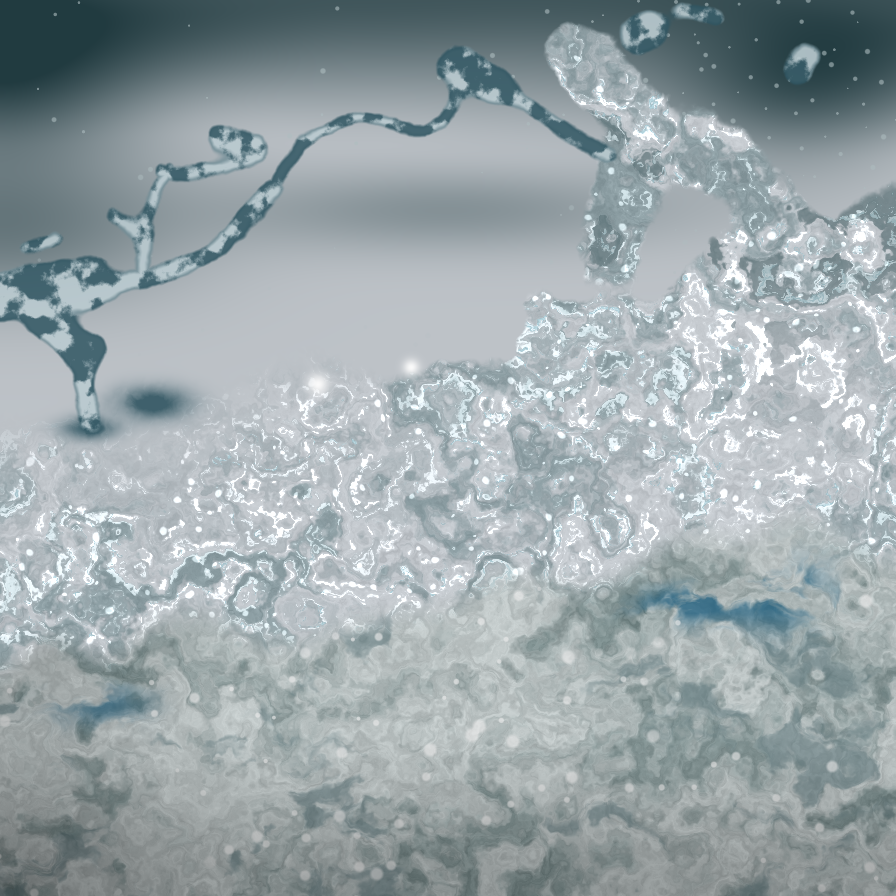
Reproduce this texture procedurally as a WebGL 2 fragment shader.

```glsl
#version 300 es
precision highp float;
uniform vec2 u_resolution;
out vec4 fragColor;

float hash(vec2 p) {
  vec3 q = fract(p.xyx * .1031);
  q += dot(q, q.yzx + 33.33);
  return fract((q.x + q.y) * q.z);
}
float noise(vec2 p) {
  vec2 i = floor(p), f = fract(p);
  f *= f * (3. - 2. * f);
  return mix(mix(hash(i), hash(i + vec2(1, 0)), f.x),
             mix(hash(i + vec2(0, 1)), hash(i + 1.), f.x), f.y);
}
float fbm(vec2 p) {
  float sum = 0., amp = .5;
  for (int i = 0; i < 5; i++, amp *= .5) {
    sum += amp * noise(p);
    p = mat2(1.6, 1.2, -1.2, 1.6) * p + 17.3;
  }
  return sum;
}
float glow(vec2 p, float x, float y, float w, float h) {
  vec2 d = (p - vec2(x, y)) / vec2(w, h);
  return exp(-dot(d, d));
}
float capsule(vec2 p, vec2 a, vec2 b, float r) {
  vec2 d = b - a;
  return length(p - a - d * clamp(dot(p - a, d) / dot(d, d), 0., 1.)) - r;
}
// Smoothly joins a capsule to a shape
void join(inout float d, vec2 p, float ax, float ay, float bx, float by, float r) {
  float e = capsule(p, vec2(ax, ay), vec2(bx, by), r);
  float h = max(.02 - abs(d - e), 0.);
  d = min(d, e) - h * h * 12.;
}
// Quadratic curve split into short capsules
float strand(vec2 p, vec2 a, vec2 b, vec2 c, float r) {
  float d = 1.;
  vec2 last = a;
  for (int i = 1; i < 8; i++) {
    float t = float(i) / 7.;
    vec2 next = mix(mix(a, b, t), mix(b, c, t), t);
    d = min(d, capsule(p, last, next, r));
    last = next;
  }
  return d;
}
// Soft discs scattered over a grid
float sparkles(vec2 p, float cells, float radius, float share) {
  vec2 g = p * cells, id = floor(g);
  float sum = 0.;
  for (int k = 0; k < 9; k++) {
    vec2 cell = id + vec2(k % 3, k / 3) - 1.;
    vec2 c = cell + vec2(hash(cell + 41.), hash(cell + 93.));
    float r = radius * (.4 + hash(cell + 7.));
    sum += step(hash(cell + cells), share) * (1. - smoothstep(r * .5, r, length(g - c)));
  }
  return min(sum, 1.);
}
vec3 backdrop(vec2 p) {
  float dark = .8 * smoothstep(.85, 1.01, p.y + .04 * noise(p * 5.))
    + .36 * glow(p, .5, .765, .26, .045) + .65 * glow(p, 0., .9, .17, .1)
    + .5 * glow(p, 0., .74, .2, .08) + .55 * glow(p, .88, .89, .14, .08);
  return mix(vec3(.74, .76, .78), vec3(.13, .23, .25), min(dark, 1.));
}
float glassShape(vec2 p) {
  float d = strand(p, vec2(.1, .68), vec2(.24, .69), vec2(.305, .79), .01);
  d = min(d, strand(p, vec2(.305, .79), vec2(.35, .895), vec2(.45, .858), .006));
  d = min(d, strand(p, vec2(.45, .858), vec2(.5, .845), vec2(.515, .9), .006));
  d = min(d, strand(p, vec2(.52, .925), vec2(.58, .88), vec2(.68, .825), .008));
  d = min(d, strand(p, vec2(.16, .69), vec2(.15, .77), vec2(.19, .81), .006));
  d = min(d, strand(p, vec2(.18, .808), vec2(.22, .8), vec2(.285, .83), .007));
  join(d, p, .508, .927, .55, .905, .019);
  join(d, p, .245, .847, .28, .837, .013);
  join(d, p, .127, .757, .16, .735, .006);
  join(d, p, -.02, .665, .1, .685, .028);
  join(d, p, .05, .645, .095, .61, .022);
  join(d, p, .03, .725, .06, .735, .007);
  join(d, p, .09, .61, .1, .53, .012);
  // Loose drops
  join(d, p, .892, .925, .898, .938, .015);
  join(d, p, .713, .963, .727, .968, .021);
  join(d, p, .763, .988, .797, .982, .009);
  return d;
}
float foamShape(vec2 p) {
  float x = p.x, crest = .49 + .08 * smoothstep(.17, .34, x) + .02 * smoothstep(.4, .55, x)
    + .08 * smoothstep(.56, .61, x) + .12 * smoothstep(.74, .87, x);
  float d = .8 * (p.y - crest + .04 * glow(p.xx, .93, .93, .06, .06));
  join(d, p, .685, .72, .715, .85, .035);
  join(d, p, .71, .86, .655, .935, .036);
  join(d, p, .72, .84, .81, .835, .032);
  join(d, p, .8, .83, .86, .76, .035);
  return max(d, -capsule(p, vec2(.755, .705), vec2(.768, .74), .022));
}
void main() {
  vec2 p = gl_FragCoord.xy / u_resolution;
  vec2 wobble = vec2(fbm(p * 22.), fbm(p * 22. + 50.)) - .48;
  vec2 flow = p * vec2(11, 14) + 5. * wobble;
  float px = 1. / u_resolution.y, body = fbm(flow), fine = fbm(flow * 3. + 9.);
  vec3 teal = vec3(.16, .31, .36), col = backdrop(p);
  // Fine spray
  float spray = sparkles(p, 42., .12, .07 + .45 * smoothstep(.5, .8, p.x));
  col = mix(col, vec3(.68, .74, .75), .6 * spray * smoothstep(.5, .9, p.y));
  // Foam with facets, creases and glints
  float blur = mix(.05, .004, smoothstep(.2, .5, p.x));
  vec3 foam = mix(vec3(.56, .63, .65), vec3(.78, .8, .82), smoothstep(.25, .6, body)) + .24 * (fine - .48);
  float crease = (1. - smoothstep(0., .035, abs(body - .5))) * smoothstep(.54, .68, fine);
  foam = mix(foam, vec3(.3, .49, .54), .6 * crease);
  float facet = smoothstep(.54, .65, fbm(flow * .8 + 31.));
  foam = mix(foam, vec3(.32, .41, .43), facet * (.15 + .5 * smoothstep(.58, .72, p.y)));
  foam += .2 * smoothstep(.58, .7, fine) + .3 * sparkles(p + .02 * wobble, 48., .2, .22);
  col = mix(col, foam, 1. - smoothstep(-blur, blur + px, foamShape(p + .045 * wobble)));
  // Pockets and bright discs on the left crest
  float pocket = glow(p, .1, .522, .03, .012) + glow(p, .17, .55, .04, .018);
  col = mix(col, teal, min(.85, pocket * (.4 + body)));
  float discs = glow(p, .355, .571, .011, .011) + glow(p, .459, .59, .009, .009);
  col = mix(col, vec3(.98), min(discs, 1.));
  // Clear water with dark rims
  float s = glassShape(p + .016 * wobble);
  vec3 water = mix(teal, vec3(.76, .82, .84), .1 + .85 * smoothstep(.4, .58, fbm(p * 55.)));
  water = mix(water, teal, .5 * smoothstep(-.005, 0., s));
  col = mix(col, water, .9 - .9 * smoothstep(-.0015, .0015 + px, s));
  // Blurred front wave
  float ridge = .255 + .11 * smoothstep(.3, .85, p.x) + .06 * noise(p.xx * 9.);
  float streak = fbm(p * vec2(14, 24) + 1.5 * wobble + 70.);
  vec3 wave = mix(vec3(.48, .55, .55), vec3(.73, .76, .76), smoothstep(.25, .65, fbm(p * vec2(9, 12) + 3. * wobble)));
  wave = mix(wave + .22 * (fine - .48), vec3(.35, .45, .47), .55 * smoothstep(.56, .7, streak));
  float blue = glow(p, .77, .325, .06, .02) + glow(p, .87, .34, .05, .04)
    + glow(p, .95, .325, .018, .018) + .7 * glow(p, .11, .215, .05, .025);
  wave = mix(wave, vec3(.14, .38, .5), min(.8, blue * smoothstep(.38, .6, streak)));
  float bokeh = sparkles(p, 34., .24, .3) * smoothstep(.4, .55, noise(p * 9. + 5.));
  wave = mix(wave, vec3(.92), .65 * bokeh);
  wave *= .63 + .22 * smoothstep(0., .2, p.y) + .15 * smoothstep(0., .3, p.x);
  col = mix(col, wave, 1. - smoothstep(-.025, .025, p.y - ridge));
  fragColor = vec4(clamp(col, 0., 1.), 1);
}
```
